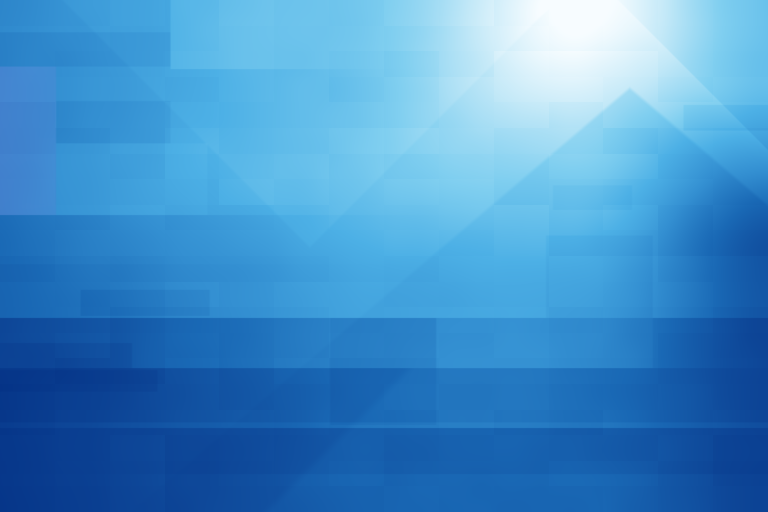
Give the GLSL for this background, as a Shadertoy shader.

```glsl
// Blue abstract backdrop: stacked translucent bands, diagonal facets and a white glow at the top.

float hash(vec2 p) {
    return fract(sin(dot(p, vec2(127.1, 311.7))) * 43758.5453);
}

float noise(vec2 p) {
    vec2 i = floor(p), f = fract(p);
    f = f * f * (3.0 - 2.0 * f);
    return mix(mix(hash(i), hash(i + vec2(1, 0)), f.x),
               mix(hash(i + vec2(0, 1)), hash(i + vec2(1, 1)), f.x), f.y);
}

// Antialiased step that is 1 where x exceeds the edge
float above(float edge, float x) {
    float w = 0.8 / iResolution.y;
    return smoothstep(edge - w, edge + w, x);
}

float box(vec2 p, vec2 lo, vec2 hi) {
    return above(lo.x, p.x) * above(lo.y, p.y) * above(p.x, hi.x) * above(p.y, hi.y);
}

// Tone 0..7 runs from navy through azure to white
vec3 palette(float tone) {
    vec3 shades[8] = vec3[8](
        vec3(0.01, 0.18, 0.51), vec3(0.05, 0.27, 0.59), vec3(0.10, 0.41, 0.71),
        vec3(0.20, 0.56, 0.82), vec3(0.30, 0.69, 0.90), vec3(0.50, 0.81, 0.94),
        vec3(0.76, 0.91, 0.97), vec3(0.97, 0.99, 1.00));
    vec3 c = shades[0];
    for (int i = 1; i < 8; i++)
        c = mix(c, shades[i], clamp(tone - float(i - 1), 0.0, 1.0));
    return c;
}

// Large light distribution: left, crest and right tones, stepped by bands
float baseTone(vec2 uv) {
    float y = uv.y;
    float b1 = above(y, 0.379), b2 = above(y, 0.281);
    float b3 = above(y, 0.164), b4 = above(y, 0.074);
    float left = 2.6 - 0.7 * above(y, 0.58) - 0.15 * above(y, 0.484) - 0.85 * b1 - 0.6 * b2;
    float crest = 3.75 + 1.2 * smoothstep(0.38, 0.7, y)
                - 0.85 * b1 - 0.65 * b2 - 0.5 * b3 + 0.2 * b4;
    float right = mix(1.6, 4.3, smoothstep(0.5, 0.86, y))
                - 0.45 * b1 - 0.1 * b2 - 0.15 * b3 + 0.15 * b4;
    float tone = mix(left, crest, smoothstep(-0.15, 0.65, uv.x));
    return mix(tone, right, smoothstep(0.74, 1.02, uv.x));
}

// Overlapping panels
float panels(vec2 uv) {
    float t = 0.4 * box(uv, vec2(0.222, 0.865), vec2(2)) * (1.0 - smoothstep(0.25, 0.55, uv.x));
    t -= 0.25 * box(uv, vec2(-1, 0.87), vec2(0.222, 0.937));
    t -= 0.22 * box(uv, vec2(0.073, 0.72), vec2(0.222, 0.803));
    t += 0.12 * box(uv, vec2(0.073, 0.58), vec2(0.27, 0.72));
    t -= 0.22 * box(uv, vec2(0.105, 0.383), vec2(0.273, 0.434));
    t -= 0.20 * box(uv, vec2(-1, 0.281), vec2(0.172, 0.33));
    t -= 0.15 * box(uv, vec2(-1, 0.235), vec2(0.205, 0.277));
    t -= 0.15 * box(uv, vec2(0.43, 0.17), vec2(0.568, 0.379));
    t += 0.15 * box(uv, vec2(0.568, 0.281), vec2(0.85, 0.379));
    t -= 0.18 * box(uv, vec2(0.711, 0.379), vec2(0.85, 0.54));
    t -= 0.15 * box(uv, vec2(0.72, 0.59), vec2(0.823, 0.638));
    t -= 0.25 * box(uv, vec2(0.89, 0.745), vec2(2, 0.795));
    t += 0.22 * box(uv, vec2(-1, 0.164), vec2(2, 0.175));

    // Faint scattered cells in three sizes
    for (int i = 0; i < 3; i++) {
        vec2 cell = floor(uv * vec2(14, 20) / float(i + 1));
        t += 0.12 * (hash(cell + 17.0 * float(i)) - 0.5);
    }
    return t;
}

// Diagonal edges, with p in units of canvas height
float facets(vec2 p) {
    // Shaded peak below the glow
    float depth = 0.834 - p.y;
    float peak = depth - 0.85 * abs(p.x - 1.23);
    float t = -0.6 * smoothstep(0.0, 0.012, peak) * exp(-3.5 * max(depth, 0.0));

    // Bright streak falling to the right
    float streak = 2.21 - p.x - p.y;
    t += 0.35 * smoothstep(0.0, 0.006, streak) * exp(-14.0 * max(streak, 0.0))
       * smoothstep(1.15, 1.3, p.x);

    // Soft valley left of centre
    float valley = p.y - 0.512 - abs(p.x - 0.605);
    t += 0.16 * smoothstep(0.0, 0.01, valley) * exp(-5.0 * max(valley, 0.0));

    // Faint slope through the lower bands
    float slope = p.x - p.y - 0.505;
    t += 0.2 * smoothstep(0.0, 0.03, slope) * exp(-2.0 * max(slope, 0.0)) * above(p.y, 0.281);
    return t;
}

void mainImage(out vec4 fragColor, in vec2 fragCoord) {
    vec2 uv = fragCoord / iResolution.xy;
    vec2 p = uv * vec2(1.5, 1.0);

    float tone = baseTone(uv) + panels(uv) + facets(p);

    // Round glow with a beam leaning to the lower left
    vec2 d = p - vec2(1.14, 0.98);
    vec2 beam = vec2(d.x + d.y, d.x - d.y) * 0.7071;
    tone += 1.9 * exp(-16.0 * dot(d, d));
    tone += 0.3 * exp(-8.0 * beam.x * beam.x - 60.0 * beam.y * beam.y);

    // Cloudy variation
    tone += 0.16 * (noise(p * 6.0) - 0.5) + 0.08 * (noise(p * 17.0) - 0.5);

    vec3 color = palette(tone);

    // Violet veil on the left edge
    float veil = box(uv, vec2(-1, 0.58), vec2(0.073, 0.87));
    color += vec3(0.08, -0.02, 0.01) * veil * (1.0 - 5.0 * uv.x);

    fragColor = vec4(clamp(color, 0.0, 1.0), 1.0);
}
```
